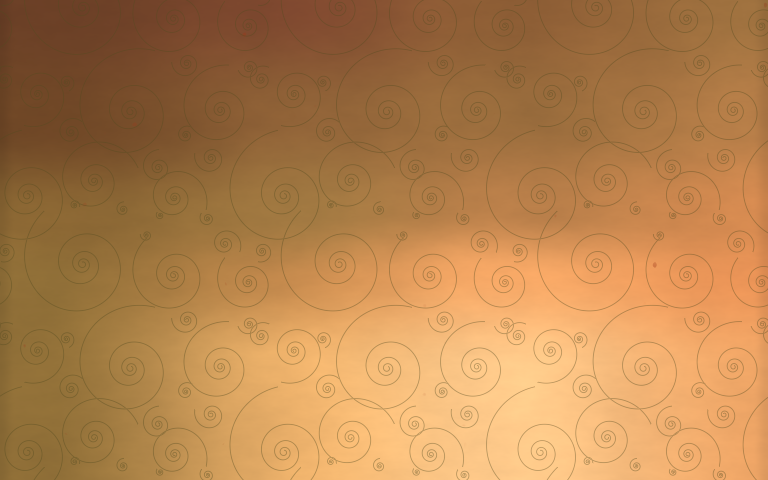
Write a WebGL 2 fragment shader that draws this pattern.

```glsl
#version 300 es
precision highp float;

uniform vec2 u_resolution;
out vec4 fragColor;

const float TAU = 6.28319;
const float TILE = 0.5345;          // repeat of the ornament, in canvas heights
const float BIG_CELL = TILE / 3.0;
const float SMALL_CELL = TILE / 6.0;
const float GROWTH = 0.139;         // radius growth per radian
const vec3 INK = vec3(0.32, 0.29, 0.12);
const vec3 RUST = vec3(0.62, 0.22, 0.10);

vec3 hash3(vec2 cell, uint salt) {
    uvec3 v = uvec3(uvec2(ivec2(cell)), salt) * 1664525u + 1013904223u;
    v.x += v.y * v.z; v.y += v.z * v.x; v.z += v.x * v.y;
    v ^= v >> 16u;
    v.x += v.y * v.z; v.y += v.z * v.x; v.z += v.x * v.y;
    return vec3(v >> 8u) / 16777216.0;
}

float corner(vec2 cell, vec2 offset) {
    float angle = TAU * hash3(cell, 7u).x;
    return dot(vec2(cos(angle), sin(angle)), offset);
}

float gradientNoise(vec2 p) {
    vec2 i = floor(p), f = p - i, e = vec2(1.0, 0.0);
    vec2 w = f * f * f * (f * (f * 6.0 - 15.0) + 10.0);
    float low = mix(corner(i, f), corner(i + e, f - e), w.x);
    float high = mix(corner(i + e.yx, f - e.yx), corner(i + 1.0, f - 1.0), w.x);
    return mix(low, high, w.y);
}

float fbm(vec2 p) {
    float sum = 0.0, amplitude = 0.5;
    for (int i = 0; i < 4; i++, amplitude *= 0.6) {
        sum += amplitude * gradientNoise(p);
        p = p * 2.03 + 17.3;
    }
    return sum;
}

// Soft horizontal ramp through four colours
vec3 ramp(float x, vec3 a, vec3 b, vec3 c, vec3 d) {
    vec3 color = mix(a, b, smoothstep(0.06, 0.42, x));
    color = mix(color, c, smoothstep(0.36, 0.66, x));
    return mix(color, d, smoothstep(0.68, 1.0, x));
}

// Warm ground: ramps stacked from the dark top to the glowing base
vec3 ground(vec2 uv) {
    vec3 top = ramp(uv.x, vec3(0.42, 0.25, 0.15), vec3(0.51, 0.29, 0.19), vec3(0.56, 0.37, 0.21), vec3(0.63, 0.45, 0.25));
    vec3 upper = ramp(uv.x, vec3(0.44, 0.28, 0.15), vec3(0.57, 0.39, 0.22), vec3(0.61, 0.43, 0.24), vec3(0.71, 0.49, 0.28));
    vec3 middle = ramp(uv.x, vec3(0.54, 0.40, 0.20), vec3(0.64, 0.48, 0.26), vec3(0.73, 0.50, 0.29), vec3(0.85, 0.55, 0.32));
    vec3 lower = ramp(uv.x, vec3(0.57, 0.44, 0.22), vec3(0.79, 0.55, 0.31), vec3(0.97, 0.66, 0.40), vec3(0.92, 0.58, 0.34));
    vec3 base = ramp(uv.x, vec3(0.57, 0.44, 0.22), vec3(0.95, 0.71, 0.43), vec3(1.0, 0.79, 0.54), vec3(0.94, 0.65, 0.40));
    vec3 color = mix(base, lower, smoothstep(0.24, 0.43, uv.y));
    color = mix(color, middle, smoothstep(0.42, 0.55, uv.y));
    color = mix(color, upper, smoothstep(0.56, 0.75, uv.y));
    return mix(color, top, smoothstep(0.76, 0.98, uv.y));
}

// Stroke of a logarithmic spiral that fills a disc of the given radius
float spiral(vec2 p, float radius, float turn, float windings, float pixel) {
    float reach = radius / 0.78, tail = TAU * turn;
    vec2 along = vec2(cos(tail), sin(tail));
    p += reach * (0.18 * along + 0.14 * vec2(-along.y, along.x));
    float r = max(length(p), 1e-5);
    float angle = TAU * fract(atan(p.y, p.x) / TAU - turn);
    float winding = clamp(round((log(reach / r) / GROWTH - angle) / TAU), 0.0, windings);
    float arm = reach * exp(-GROWTH * (angle + TAU * winding));
    return 1.0 - smoothstep(0.0010 - 0.6 * pixel, 0.0010 + 0.6 * pixel, abs(r - arm));
}

// Centre (xy) and radius (z) of a large spiral; each row holds three sizes
vec3 bigSpiral(vec2 cell) {
    vec2 seed = mod(cell, 3.0);
    float rank = mod(seed.x - mod(seed.y, 2.0) + 3.0, 3.0);
    float radius = 0.31 + 0.29 * pow(1.0 - 0.5 * rank, 1.4);
    vec2 jitter = (hash3(seed, 3u).xy - 0.5) * (0.75 - radius);
    vec2 stagger = vec2((seed.y - 1.0) / 3.0, 0.0);
    return vec3(cell + 0.5 + stagger + jitter * vec2(0.5, 1.0), radius) * BIG_CELL;
}

// Free space between a point and the nearest large spiral
float gapToBig(vec2 p) {
    float gap = 1.0;
    for (int k = 0; k < 9; k++) {
        vec3 big = bigSpiral(floor(p / BIG_CELL) + vec2(k % 3, k / 3) - 1.0);
        gap = min(gap, length(p - big.xy) - big.z);
    }
    return gap;
}

// Roomiest of three random spots in a cell becomes a small spiral
vec3 smallSpiral(vec2 cell) {
    vec3 best = vec3(0.0);
    for (uint k = 0u; k < 3u; k++) {
        vec2 spot = 0.1 + 0.8 * hash3(mod(cell, 6.0), 11u + k).xy;
        vec2 centre = (cell + spot) * SMALL_CELL, edge = min(spot, 1.0 - spot);
        float room = min(gapToBig(centre), (min(edge.x, edge.y) + 0.16) * SMALL_CELL);
        if (room > best.z) best = vec3(centre, room);
    }
    return best;
}

float ornament(vec2 p, float pixel) {
    float ink = 0.0;
    for (int k = 0; k < 9; k++) {
        vec2 neighbour = vec2(k % 3, k / 3) - 1.0;
        vec2 cell = floor(p / BIG_CELL) + neighbour;
        vec3 big = bigSpiral(cell);
        ink = max(ink, spiral(p - big.xy, big.z, hash3(mod(cell, 3.0), 5u).x, 3.0, pixel));
        cell = floor(p / SMALL_CELL) + neighbour;
        vec3 small = smallSpiral(cell);
        float turn = hash3(mod(cell, 6.0), 19u).x;
        if (small.z > 0.007) ink = max(ink, spiral(p - small.xy, small.z, turn, 2.0, pixel));
    }
    return ink;
}

void main() {
    vec2 p = gl_FragCoord.xy / u_resolution.y, uv = gl_FragCoord.xy / u_resolution;
    vec2 drift = vec2(gradientNoise(p * 2.5), gradientNoise(p * 2.5 + 31.0));
    vec3 color = ground(uv + 0.03 * drift);
    // Paper blotches and fibre, rust flecks and worn side edges
    color *= 1.0 + 0.05 * gradientNoise(p * 5.0 + 3.0) + 0.045 * fbm(p * vec2(14.0, 32.0));
    float fleck = smoothstep(0.50, 0.62, gradientNoise(p * 48.0 + 9.0)) * smoothstep(0.2, 0.45, gradientNoise(p * 6.0));
    color = mix(color, RUST, 0.4 * fleck);
    color *= mix(0.92, 1.0, smoothstep(0.0, 0.02, min(uv.x, 1.0 - uv.x)));
    fragColor = vec4(mix(color, INK, 0.37 * ornament(p, 1.0 / u_resolution.y)), 1.0);
}
```
